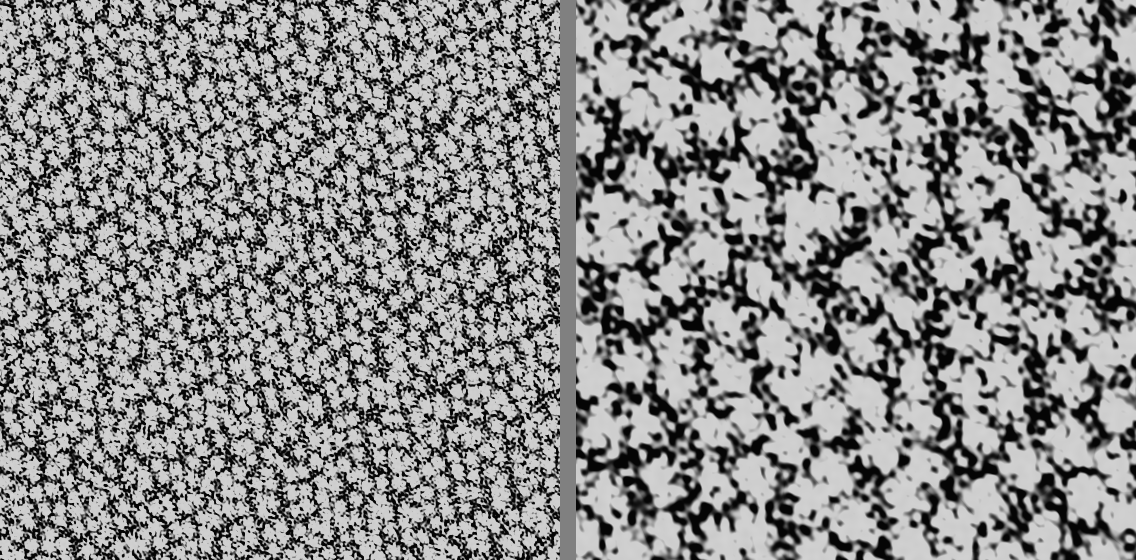
Left, the full canvas; right, a detail of the centre.
This texture is drawn by a Shadertoy shader. Its source:

```glsl
// Pale rounded pebbles separated by leaning strands of fine black speckle.

vec2 hash2(vec2 p) {
    vec3 q = fract(p.xyx * vec3(0.1031, 0.1030, 0.0973));
    q += dot(q, q.yzx + 33.33);
    return fract((q.xx + q.yz) * q.zy);
}

// Slope of one lattice corner, seen from the offset to it
float cornerSlope(vec2 cell, vec2 f, vec2 corner) {
    return dot(2.0 * hash2(cell + corner) - 1.0, f - corner);
}

// Band-limited noise around zero
float gradientNoise(vec2 p) {
    vec2 cell = floor(p);
    vec2 f = fract(p);
    vec2 blend = f * f * f * (f * (f * 6.0 - 15.0) + 10.0);
    float low = mix(cornerSlope(cell, f, vec2(0, 0)), cornerSlope(cell, f, vec2(1, 0)), blend.x);
    float high = mix(cornerSlope(cell, f, vec2(0, 1)), cornerSlope(cell, f, vec2(1, 1)), blend.x);
    return mix(low, high, blend.y);
}

// Distance to the nearest pebble centre; every second column is shifted by half a cell
float pebbleDistance(vec2 p) {
    vec2 cell = floor(p);
    float nearest = 9.0;
    for (int y = -2; y <= 1; y++) {
        for (int x = -1; x <= 1; x++) {
            vec2 id = cell + vec2(x, y);
            vec2 centre = id + 0.5 + 0.56 * (hash2(id) - 0.5);
            centre.y += 0.5 * mod(id.x, 2.0);
            float sizeShift = 0.08 * (hash2(id + 71.0).y - 0.5);
            nearest = min(nearest, length(p - centre) + sizeShift);
        }
    }
    return nearest;
}

void mainImage(out vec4 fragColor, in vec2 fragCoord) {
    vec2 uv = fragCoord / iResolution.y;

    // Pebbles, leaning to the left so that the gaps form steep strands
    vec2 leaning = vec2(uv.x + 0.2 * uv.y, uv.y);
    float gap = pebbleDistance(leaning * vec2(36.0, 31.0) + 5.0);

    // Fine speckle, slightly drawn out along a falling diagonal
    vec2 turned = mat2(0.6, 0.8, -0.8, 0.6) * uv;
    float speckle = gradientNoise(turned * vec2(150.0, 180.0) + 400.0);

    // Speckle fades out over the pebbles and never fills the gaps entirely
    float cover = min(1.45 * (gap - 0.48), 0.11);
    float dark = smoothstep(-0.24, 0.24, cover + 1.1 * speckle);

    // Faint grain on the pale surface
    float pale = 0.81 + 0.03 * gradientNoise(uv * 160.0 + 90.0);
    fragColor = vec4(vec3(mix(pale, 0.02, dark)), 1.0);
}
```
